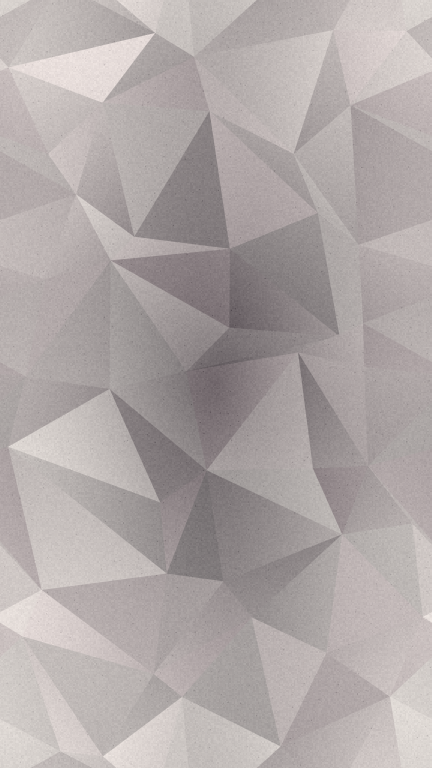
Give the GLSL for this background, as a WebGL 2 fragment shader.

```glsl
#version 300 es
precision highp float;
precision highp int;

#define GRID vec2(5.0, 9.0)
#define JITTER 0.92
#define FACET_SPREAD 0.14
#define FACET_SLOPE 0.05
#define ACCENT_SHARE 0.13
#define ACCENT_LIFT 0.09
#define CENTER_LEVEL 0.36
#define CORNER_LEVEL 0.79
#define GRAIN_GRID vec2(288.0, 512.0)
#define GRAIN_AMOUNT 0.06
#define SPECK_GRID vec2(48.0, 86.0)
#define SPECK_DEPTH 0.09

uniform vec2 u_resolution;
out vec4 fragColor;

const float PI = 3.14159265;
const vec3 DARK = vec3(0.49, 0.46, 0.47);
const vec3 LIGHT = vec3(0.82, 0.79, 0.78);
const vec3 ROSE = vec3(0.007, -0.003, 0.002);

// Three random values in 0..1 per integer cell and seed
vec3 hash3(vec2 cell, int seed) {
    uvec3 v = uvec3(ivec3(ivec2(cell), seed));
    v = v * 1664525u + 1013904223u;
    v.x += v.y * v.z; v.y += v.z * v.x; v.z += v.x * v.y;
    v ^= v >> 16u;
    v.x += v.y * v.z; v.y += v.z * v.x; v.z += v.x * v.y;
    return vec3(v & 0xffffu) / 65535.0;
}

// Hash of a lattice cell, wrapping at the canvas borders
vec3 wrappedHash(vec2 cell, int seed) {
    return hash3(floor(mod(cell + 0.5, GRID)), seed);
}

// Jittered lattice vertex
vec2 vertexAt(vec2 cell) {
    return cell + JITTER * (wrappedHash(cell, 1).xy - 0.5);
}

float cross2(vec2 a, vec2 b) { return a.x * b.y - a.y * b.x; }

// Signed distance to the line ab, positive on the left
float edgeDistance(vec2 p, vec2 a, vec2 b) {
    return cross2(b - a, p - a) / max(length(b - a), 0.001);
}

// One triangle: x = shade, y = tint, z = coverage
vec3 facet(vec2 p, vec2 a, vec2 b, vec2 c, vec2 cell, int seed, float blur) {
    float side = cross2(b - a, c - a) < 0.0 ? -1.0 : 1.0;
    float inside = min(side * edgeDistance(p, a, b),
                   min(side * edgeDistance(p, b, c), side * edgeDistance(p, c, a)));
    float coverage = clamp(inside / blur + 0.5, 0.0, 1.0);
    vec3 rnd = wrappedHash(cell, seed);
    float angle = 2.0 * PI * rnd.z;
    float slope = dot(p - (a + b + c) / 3.0, vec2(cos(angle), sin(angle)));
    float accent = step(1.0 - ACCENT_SHARE, rnd.y) - ACCENT_SHARE;
    float shade = FACET_SPREAD * (rnd.x - 0.5) + ACCENT_LIFT * accent + FACET_SLOPE * slope;
    float tint = 2.0 * fract(rnd.z * 7.0 + rnd.x) - 1.0;
    return vec3(shade, tint, 1.0) * coverage;
}

// Wrapping mesh of triangles; folded parts blend like thin sheets
vec2 facetMesh(vec2 uv) {
    vec2 p = uv * GRID + 0.5;
    float blur = GRID.y / u_resolution.y;
    vec3 sum = vec3(0.0);
    for (int j = -1; j <= 1; j++) {
        for (int i = -1; i <= 1; i++) {
            vec2 cell = floor(p) + vec2(i, j);
            vec2 a = vertexAt(cell);
            vec2 b = vertexAt(cell + vec2(1.0, 0.0));
            vec2 c = vertexAt(cell + vec2(1.0, 1.0));
            vec2 d = vertexAt(cell + vec2(0.0, 1.0));
            bool rising = wrappedHash(cell, 2).x < 0.5;
            sum += facet(p, a, b, rising ? c : d, cell, 3, blur);
            sum += facet(p, rising ? a : b, c, d, cell, 4, blur);
        }
    }
    return sum.xy / max(sum.z, 0.001);
}

// Tiny dark dots, one candidate per cell
float specks(vec2 uv) {
    vec2 q = uv * SPECK_GRID;
    vec3 rnd = hash3(floor(q), 5);
    float distanceToDot = length(fract(q) - mix(vec2(0.15), vec2(0.85), rnd.xy));
    float blur = SPECK_GRID.y / u_resolution.y;
    float dot1 = 1.0 - smoothstep(0.07 - blur * 0.5, 0.07 + blur * 0.5, distanceToDot);
    return dot1 * smoothstep(0.7, 0.95, rnd.z);
}

void main() {
    vec2 uv = gl_FragCoord.xy / u_resolution;

    // Periodic glow: dark middle, light corners
    vec2 wave = sin(PI * (uv - 0.5));
    float level = mix(CENTER_LEVEL, CORNER_LEVEL, sqrt(0.5 * dot(wave, wave)));

    // Facets, grain and specks
    vec2 mesh = facetMesh(uv);
    vec3 grain = hash3(floor(uv * GRAIN_GRID), 6);
    level += mesh.x + GRAIN_AMOUNT * (0.5 * (grain.x + grain.y) - 0.5);
    level -= SPECK_DEPTH * specks(uv);

    // Warm grey ramp with a slight tint per facet
    vec3 color = mix(DARK, LIGHT, (level - DARK.g) / (LIGHT.g - DARK.g));
    fragColor = vec4(clamp(color + ROSE * mesh.y, 0.0, 1.0), 1.0);
}
```
